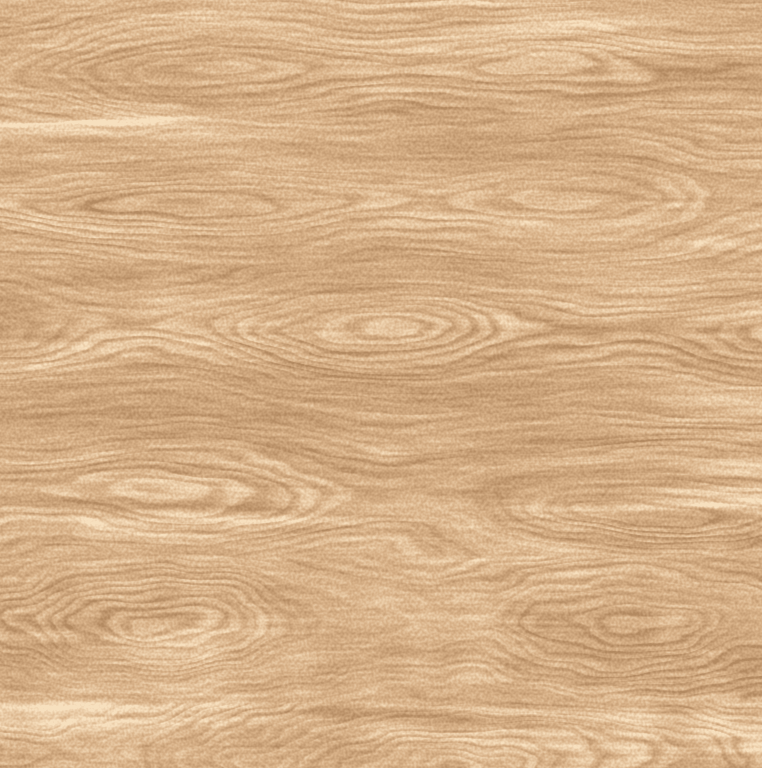
Give the GLSL for this texture, as a WebGL 1 fragment shader.

```glsl
precision highp float;
// Pale honey wood: soft horizontal boards with nested cathedral rings and fine fibres.

uniform vec2 u_resolution;

#define BOARD_HEIGHT 0.19
#define BOARD_OFFSET 0.085
#define RING_DENSITY 88.0
#define ARCH_DEPTH 16.0
#define RING_CONTRAST 0.46
#define FIBRE_CONTRAST 0.50
#define STREAK_CONTRAST 0.95
#define SPECK_CONTRAST 0.40
#define SHADE_CONTRAST 0.36
#define BASE_TONE 0.43

const vec3 DARK_WOOD = vec3(0.745, 0.585, 0.425);
const vec3 HONEY_WOOD = vec3(0.848, 0.696, 0.534);
const vec3 PALE_WOOD = vec3(0.935, 0.825, 0.685);

float hash(vec2 p) {
  vec3 q = fract(vec3(p.xyx) * 0.1031);
  q += dot(q, q.yzx + 33.33);
  return fract((q.x + q.y) * q.z);
}

vec2 gradient(vec2 cell) {
  float angle = 6.28318 * hash(cell + 300.0);
  return vec2(cos(angle), sin(angle));
}

// Gradient noise, roughly -0.7 to 0.7
float noise(vec2 p) {
  vec2 i = floor(p);
  vec2 f = p - i;
  vec2 u = f * f * f * (f * (f * 6.0 - 15.0) + 10.0);
  vec2 e = vec2(1.0, 0.0);
  float low = mix(dot(gradient(i), f), dot(gradient(i + e), f - e), u.x);
  float high = mix(dot(gradient(i + e.yx), f - e.yx),
                   dot(gradient(i + 1.0), f - 1.0), u.x);
  return mix(low, high, u.y);
}

float fbm(vec2 p) {
  float sum = 0.0;
  float weight = 1.0;
  for (int i = 0; i < 3; i++) {
    sum += weight * noise(p);
    p = p * 2.03 + 17.3;
    weight *= 0.5;
  }
  return sum;
}

// Growth rings of one board: arches near its heart, straight lines at its sides
float boardFigure(vec2 p, float board) {
  float seed = board * 13.7 + 5.0;
  float heart = (board + 0.5 + 0.5 * (hash(vec2(seed, 2.0)) - 0.5)) * BOARD_HEIGHT
              + BOARD_OFFSET;
  float dy = p.y - heart + 0.025 * noise(vec2(p.x * 1.6, seed));
  float nearHeart = exp(-dy * dy / 0.008);

  float arch = noise(vec2(p.x * 2.1 + seed, seed * 0.37));
  float curl = 1.0 - smoothstep(0.15, 0.42, p.y);
  float phase = RING_DENSITY * sqrt(dy * dy + 0.00016)
              + ARCH_DEPTH * arch * (0.25 + 0.75 * nearHeart)
              + 1.6 * fbm(vec2(p.x * 4.0 + seed, p.y * 17.0))
              + 1.4 * curl * noise(p * vec2(15.0, 21.0) + seed);

  // Slow rise to pale wood, then a quick fall to the dark late-wood line
  float f = fract(phase);
  float ring = smoothstep(0.0, 0.5, f) * (1.0 - smoothstep(0.76, 1.0, f)) - 0.62;
  float strength = 0.75 + 1.1 * noise(p * vec2(3.0, 13.0) + seed);
  strength = clamp(strength, 0.15, 1.3) * mix(0.6, 1.0, nearHeart);

  float bands = noise(vec2(phase * 0.4, p.x * 2.2 + seed));
  float lines = noise(vec2(phase * 1.9, p.x * 5.0 + seed));
  return RING_CONTRAST * (ring * strength + 0.95 * bands + 0.6 * lines)
       + 0.16 * (hash(vec2(seed, 9.0)) - 0.5);
}

// Straight fibres and pores drawn out along the board
float fibres(vec2 p) {
  float drift = p.y + 0.008 * noise(p * vec2(2.5, 5.0));
  return 0.55 * noise(vec2(p.x * 7.0, drift * 125.0))
       + 0.65 * noise(vec2(p.x * 21.0, drift * 227.0) + 41.0);
}

// Long pale sapwood streaks, gathered in a few places
float paleStreaks(vec2 p) {
  float drift = p.y + 0.025 * noise(p * vec2(1.5, 2.0) + 8.0);
  float area = smoothstep(-0.05, 0.40, noise(vec2(p.x * 1.2, drift * 10.0) + 21.0));
  float thread = noise(vec2(p.x * 2.6, drift * 66.0) + 63.0);
  return area * (0.26 + thread);
}

// Fine speckle on a turned lattice, so that its rows do not show
float speckle(vec2 p) {
  vec2 turned = vec2(0.81 * p.x - 0.59 * p.y, 0.59 * p.x + 0.81 * p.y);
  return noise(turned * 287.0 + 30.0) + 0.5 * noise(turned.yx * 163.0 + 70.0);
}

vec3 woodColour(float tone) {
  float t = clamp(tone, -0.2, 1.2) * 2.0;
  return t < 1.0 ? mix(DARK_WOOD, HONEY_WOOD, t) : mix(HONEY_WOOD, PALE_WOOD, t - 1.0);
}

void main() {
  vec2 p = gl_FragCoord.xy / u_resolution.y;

  // Neighbouring boards meet in a soft, slightly wavering joint
  float row = (p.y - BOARD_OFFSET + 0.006 * noise(vec2(p.x * 2.0, 3.0))) / BOARD_HEIGHT;
  float board = floor(row - 0.5);
  float joint = smoothstep(0.47, 0.53, fract(row - 0.5));
  float figure = mix(boardFigure(p, board), boardFigure(p, board + 1.0), joint);

  // Broad shading, with cross-grain ripple toward the lower boards
  float ripple = (1.0 - smoothstep(0.08, 0.35, p.y)) * noise(p * vec2(17.0, 8.0) + 5.0);
  float shade = noise(p * vec2(1.8, 9.0) + 12.0) + 0.8 * ripple;

  float tone = BASE_TONE + figure
             + SHADE_CONTRAST * shade
             + FIBRE_CONTRAST * fibres(p)
             + STREAK_CONTRAST * paleStreaks(p)
             + SPECK_CONTRAST * speckle(p);
  gl_FragColor = vec4(woodColour(tone), 1.0);
}
```
